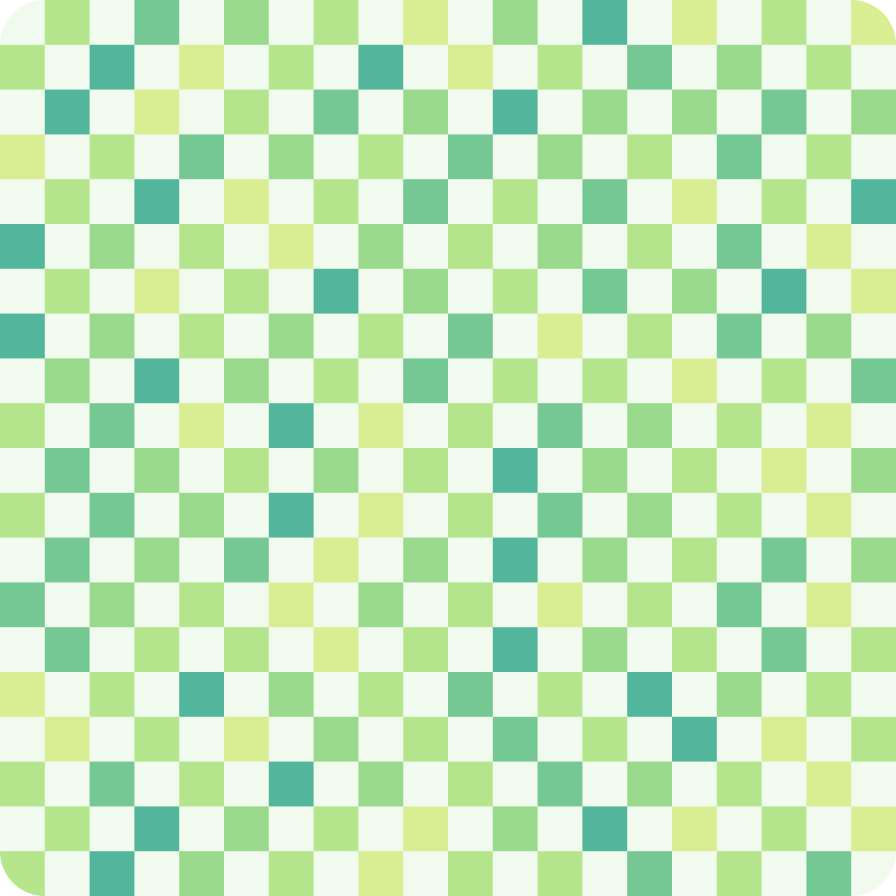
A Shadertoy shader for this pattern:

```glsl
// Checkerboard of pale squares and randomly tinted green squares on a rounded card.

const float CELLS = 20.0;           // squares across and down
const float CORNER_RADIUS = 0.05;   // share of the canvas width
const float SEED = 3.7;
const float TINT_JITTER = 0.3;      // randomness added to the even spread of tints
const float GOLDEN_STEP = 0.618034;

const vec3 BACKDROP = vec3(1.0);
const vec3 PALE   = vec3(0.945, 0.980, 0.933);
const vec3 LIME   = vec3(0.710, 0.898, 0.549);
const vec3 GREEN  = vec3(0.600, 0.851, 0.549);
const vec3 YELLOW = vec3(0.851, 0.929, 0.573);
const vec3 JADE   = vec3(0.463, 0.784, 0.576);
const vec3 TEAL   = vec3(0.322, 0.714, 0.604);

// Cumulative shares of the tints; teal takes the rest
const float LIME_END = 0.34;
const float GREEN_END = 0.53;
const float YELLOW_END = 0.71;
const float JADE_END = 0.89;

float hash(vec2 p) {
    return fract(sin(dot(p, vec2(12.99, 78.23)) + SEED) * 4375.85);
}

// Golden steps along a row keep neighbouring tints apart
vec3 tint(vec2 cell) {
    float rowStart = hash(vec2(cell.y, 41.0));
    float pick = fract(rowStart + floor(cell.x * 0.5) * GOLDEN_STEP
                       + TINT_JITTER * hash(cell));
    if (pick < LIME_END) return LIME;
    if (pick < GREEN_END) return GREEN;
    if (pick < YELLOW_END) return YELLOW;
    if (pick < JADE_END) return JADE;
    return TEAL;
}

vec3 cellColor(vec2 cell) {
    bool tinted = mod(cell.x + cell.y, 2.0) < 0.5;
    return tinted ? tint(cell) : PALE;
}

// Blends the four nearest cells across a border one pixel wide
vec3 checkerboard(vec2 grid, vec2 pixel) {
    vec2 cell = floor(grid - 0.5);
    vec2 toBorder = grid - cell - 1.0;
    vec2 blend = clamp(toBorder / pixel + 0.5, 0.0, 1.0);
    vec3 lower = mix(cellColor(cell), cellColor(cell + vec2(1, 0)), blend.x);
    vec3 upper = mix(cellColor(cell + vec2(0, 1)), cellColor(cell + 1.0), blend.x);
    return mix(lower, upper, blend.y);
}

float roundedBox(vec2 p, vec2 halfSize, float radius) {
    vec2 d = abs(p) - halfSize + radius;
    return length(max(d, 0.0)) + min(max(d.x, d.y), 0.0) - radius;
}

void mainImage(out vec4 fragColor, in vec2 fragCoord) {
    vec2 uv = fragCoord / iResolution.xy;
    vec2 pixel = 1.0 / iResolution.xy;

    vec3 color = checkerboard(uv * CELLS, pixel * CELLS);

    // Rounded card corners
    float card = roundedBox(uv - 0.5, vec2(0.5), CORNER_RADIUS);
    float coverage = clamp(0.5 - card / pixel.y, 0.0, 1.0);
    fragColor = vec4(mix(BACKDROP, color, coverage), 1.0);
}
```
